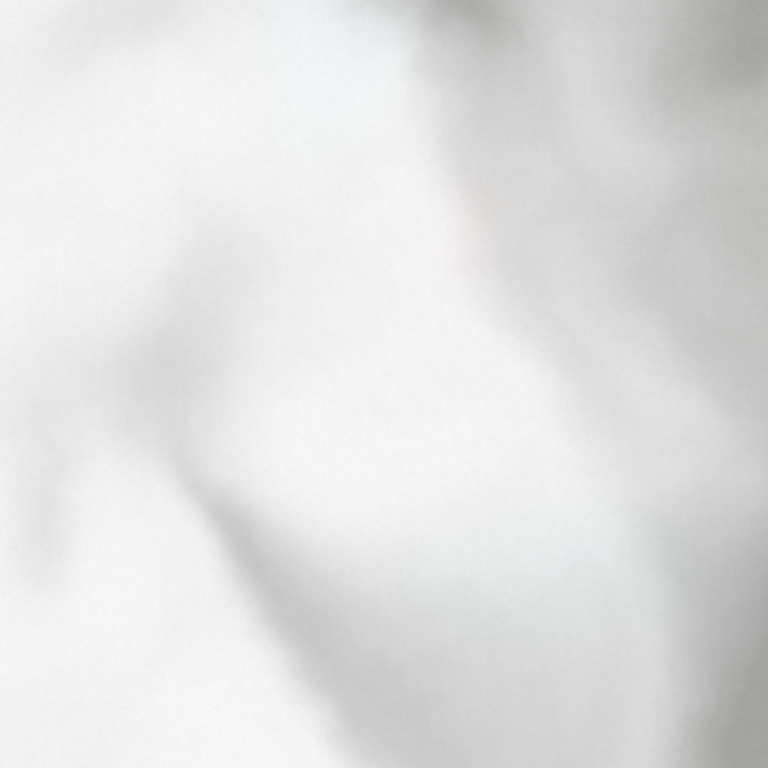
This texture is drawn by a Shadertoy shader. Its source:

```glsl
// Soft, overcast clouds: bright billows on the left, grey haze on the right.
// Broad light and shade masses are bent by warped value noise, then
// finished with finer wisps, a faint warm or cool tint and a little grain.

#define CLOUD_WHITE  0.962
#define CLOUD_DARK   0.64
#define WARP_SCALE   3.2
#define WARP_AMOUNT  0.20
#define WISP_SCALE   4.5
#define WISP_AMOUNT  0.11
#define GRAIN_SCALE  230.0
#define GRAIN_AMOUNT 0.014
#define COOL_TINT    vec3(-0.014, 0.002, 0.010)
#define WARM_TINT    vec3(0.006, -0.002, -0.006)

float hash(vec2 cell) {
    return fract(sin(dot(cell, vec2(127.1, 311.7))) * 43758.5453);
}

float valueNoise(vec2 p) {
    vec2 cell = floor(p);
    vec2 f = fract(p);
    f = f * f * f * (f * (f * 6.0 - 15.0) + 10.0);
    float low = mix(hash(cell), hash(cell + vec2(1.0, 0.0)), f.x);
    float high = mix(hash(cell + vec2(0.0, 1.0)), hash(cell + 1.0), f.x);
    return mix(low, high, f.y);
}

// Layered noise centred on zero; each octave is turned to hide the grid.
float fbm(vec2 p) {
    const mat2 turn = mat2(0.8, 0.6, -0.6, 0.8);
    float sum = 0.0;
    float weight = 0.5;
    for (int i = 0; i < 5; i++) {
        sum += weight * (valueNoise(p) - 0.5);
        p = turn * p * 2.03 + 17.3;
        weight *= 0.48;
    }
    return sum;
}

// Soft elliptical mass
float puff(vec2 p, vec2 centre, vec2 radius) {
    vec2 q = (p - centre) / radius;
    return exp(-dot(q, q));
}

// Broad darkness of the sky
float shadeMasses(vec2 p) {
    // Haze behind the slanting edge of the bright billow
    float edge = 0.52 + 0.36 * (0.95 - p.y);
    float haze = 0.105 * smoothstep(-0.05, 0.10, p.x - edge);
    haze += 0.10 * smoothstep(0.78, 1.06, p.x);

    // Grey floor at the lower right, cut by the lower left billow
    float billow = smoothstep(-0.02, 0.12, p.x + 0.75 * p.y - 0.41);
    float ground = 0.14 * (1.0 - smoothstep(0.0, 0.38, p.y)) * billow;

    // Slanting hollow beside that billow
    vec2 along = normalize(vec2(1.0, -0.85));
    vec2 q = p - vec2(0.34, 0.25);
    vec2 slanted = vec2(dot(q, along), dot(q, vec2(-along.y, along.x)));
    float hollow = 0.12 * puff(slanted, vec2(0.0), vec2(0.19, 0.085)) * billow;

    // Dark gaps along the top and faint shadows on the white billows
    float gaps = 0.16 * puff(p, vec2(0.60, 1.0), vec2(0.11, 0.12))
               + 0.10 * puff(p, vec2(1.02, 1.02), vec2(0.13));
    float shadows = 0.075 * puff(p, vec2(0.12, 0.46), vec2(0.18, 0.09))
                  + 0.055 * puff(p, vec2(0.27, 0.55), vec2(0.13, 0.12))
                  + 0.065 * puff(p, vec2(0.18, 0.95), vec2(0.19, 0.08))
                  + 0.070 * puff(p, vec2(0.0, 0.33), vec2(0.05, 0.10));
    return haze + ground + hollow + gaps + shadows;
}

void mainImage(out vec4 fragColor, in vec2 fragCoord) {
    vec2 uv = fragCoord / iResolution.xy;

    // Bend the masses into cloudy outlines
    vec2 warp = vec2(fbm(uv * WARP_SCALE + 3.7), fbm(uv * WARP_SCALE + 41.2));
    vec2 bent = uv + WARP_AMOUNT * warp;
    float shade = shadeMasses(bent);

    // Wisps show more in the grey parts than in the white ones
    float wisps = fbm(bent * WISP_SCALE + 9.1 + 0.8 * warp);
    float wispStrength = WISP_AMOUNT * mix(0.6, 1.2, smoothstep(0.0, 0.15, shade));
    float light = CLOUD_WHITE - shade + wispStrength * (wisps - 0.05);

    // Roll off at the brightest and darkest ends
    light = clamp(light, CLOUD_DARK, 1.0);
    light -= 0.5 * max(light - 0.955, 0.0);

    // Near-neutral colour with local tints
    vec3 color = vec3(light, light, light - 0.03 * max(0.9 - light, 0.0));
    color += COOL_TINT * puff(bent, vec2(0.43, 0.92), vec2(0.09, 0.12));
    color += 0.5 * COOL_TINT * puff(bent, vec2(0.72, 0.22), vec2(0.25, 0.10));
    color += WARM_TINT * puff(bent, vec2(0.64, 0.68), vec2(0.08, 0.10));

    // Fine grain
    color += GRAIN_AMOUNT * (valueNoise(uv * GRAIN_SCALE) - 0.5);
    fragColor = vec4(clamp(color, 0.0, 1.0), 1.0);
}
```
